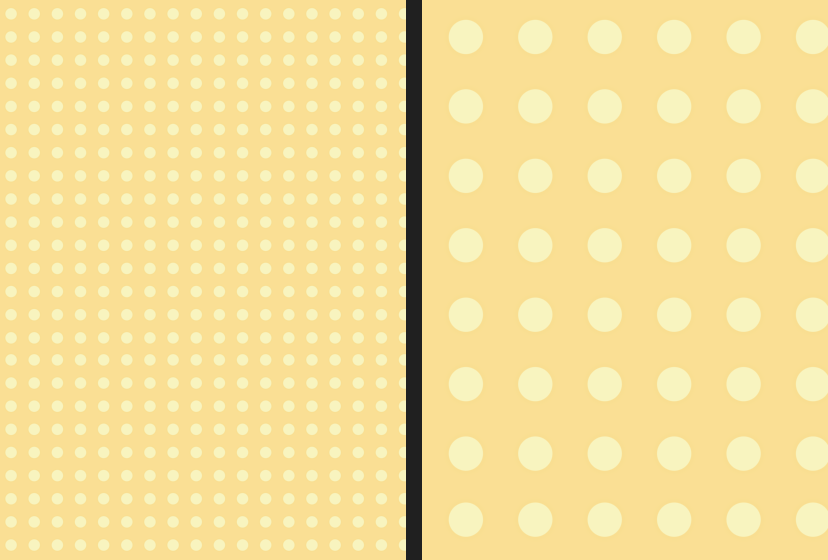
Left: the whole. Right: its middle third, enlarged.
Write a WebGL 2 fragment shader that draws this pattern.

```glsl
#version 300 es
precision highp float;
// Pale cream polka dots on a warm yellow ground, in a straight square grid.
// One circle distance is repeated with fract; the lower part of the grid is
// joined slightly tight, so one gap between rows is narrower than the others.

uniform vec2 u_resolution;
out vec4 fragColor;

void main() {
    // Canvas heights, with y measured down from the top edge.
    float pixel = 1.0 / u_resolution.y;
    vec2 p = vec2(gl_FragCoord.x, u_resolution.y - gl_FragCoord.y) * pixel;

    // Close up the seam between the fifteenth and sixteenth rows.
    p.y += 0.0020 * step(0.6225, p.y);

    // Square grid with the first dot centre near the top left corner.
    float pitch = 0.04133;
    vec2 cell = (fract((p - vec2(0.0198, 0.0247)) / pitch + 0.5) - 0.5) * pitch;
    float dotDistance = length(cell) - 0.0102;

    // Ground with a faint warm fringe around each dot.
    vec3 ground = vec3(0.980, 0.875, 0.580);
    vec3 cream = vec3(0.973, 0.957, 0.750);
    float fringe = 1.0 - smoothstep(0.0, 0.004, dotDistance);
    ground -= vec3(0.004, 0.004, 0.012) * fringe;

    // Smooth dot edge about one and a half pixels wide.
    float coverage = 1.0 - smoothstep(-0.75 * pixel, 0.75 * pixel, dotDistance);
    fragColor = vec4(mix(ground, cream, coverage), 1.0);
}
```
